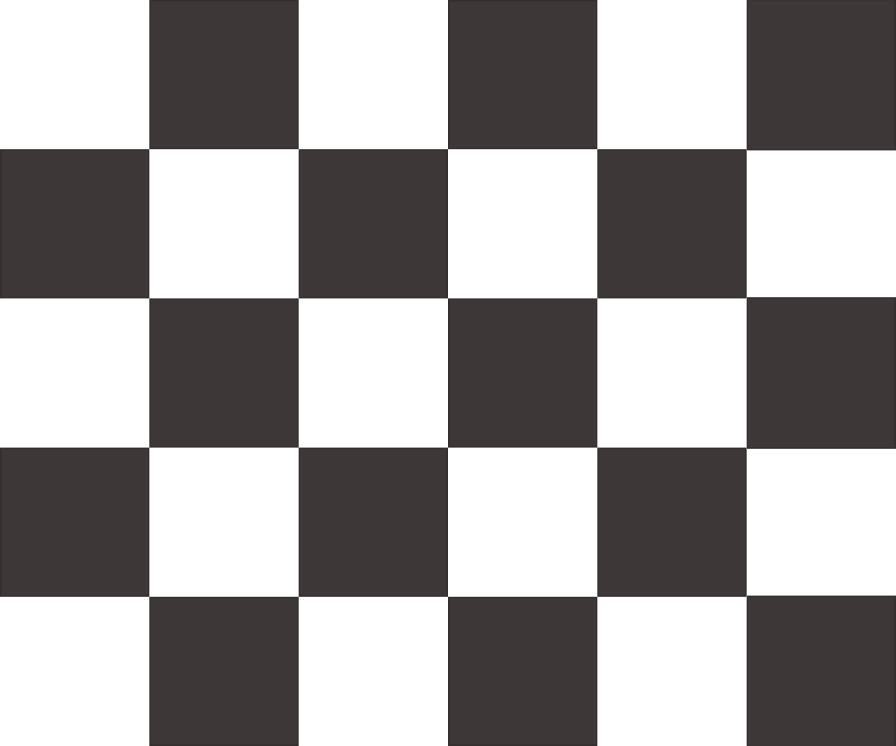
Give the GLSL for this pattern, as a WebGL 1 fragment shader.

```glsl
precision highp float;
// Checkerboard of six by five charcoal and white squares with faint dark rims.

uniform vec2 u_resolution;

// Signed distance to the nearest cell border: positive in even cells, negative in odd.
vec2 borderDistance(vec2 p) {
  return 0.5 - abs(mod(p + 0.5, 2.0) - 1.0);
}

void main() {
  vec2 grid = vec2(6.0, 5.0);
  vec2 cell = gl_FragCoord.xy / u_resolution * grid;
  vec2 pixel = grid / u_resolution;
  vec2 border = borderDistance(cell);

  // Dark squares of the last column are slightly taller.
  border.y += 0.008 * step(5.0, cell.x);

  // Smoothed sides of both border sets, combined into checker coverage.
  vec2 side = clamp(border / pixel, -0.5, 0.5);
  float dark = 0.5 - 2.0 * side.x * side.y;

  // Thin, slightly darker rim inside each dark square.
  float inset = min(abs(border.x), abs(border.y));
  float rim = 1.0 - smoothstep(0.006, 0.006 + 1.2 * pixel.x, inset);
  vec3 charcoal = mix(vec3(0.24, 0.216, 0.216), vec3(0.2, 0.175, 0.175), rim);

  gl_FragColor = vec4(mix(vec3(1.0), charcoal, dark), 1.0);
}
```
